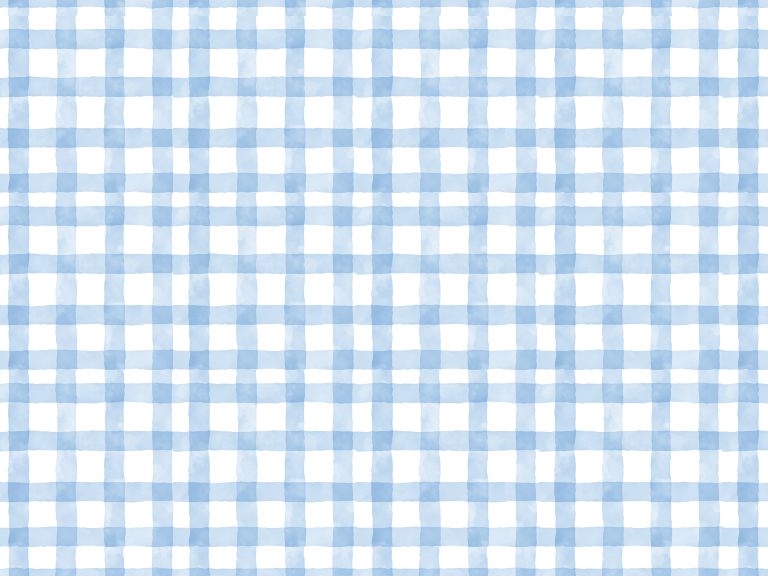
Write a Shadertoy shader that draws this pattern.

```glsl
// Watercolour gingham: four vertical and four horizontal washes per tile, laid
// over white as multiplied tints so the crossings darken. Value noise wobbles
// the stripe edges and mottles the pigment; each tile repeats the same paint.

float hash(vec2 p) {
    vec3 h = fract(vec3(p.xyx) * 0.1031);
    h += dot(h, h.yzx + 33.33);
    return fract((h.x + h.y) * h.z);
}

float noise(vec2 p) {
    vec2 i = floor(p), f = fract(p);
    f = f * f * (3.0 - 2.0 * f);
    return mix(mix(hash(i), hash(i + vec2(1, 0)), f.x),
               mix(hash(i + vec2(0, 1)), hash(i + vec2(1, 1)), f.x), f.y);
}

float fbm(vec2 p) {
    float sum = 0.0, weight = 0.53;
    for (int i = 0; i < 4; i++) {
        sum += weight * noise(p);
        p = mat2(1.6, 1.2, -1.2, 1.6) * p + 7.3;
        weight *= 0.5;
    }
    return sum;
}

// Pigment density of one brushed stripe; pos.x runs across it, pos.y along it.
float stripe(vec2 pos, float halfWidth, float mottle, float seed, float pixel) {
    // Each side wobbles on its own
    float side = seed * 2.0 + step(0.0, pos.x);
    float wobble = 1.8 * (noise(vec2(pos.y * 0.05, side * 5.0)) - 0.5)
                 + 0.8 * (noise(vec2(pos.y * 0.25, side * 9.0)) - 0.5);
    float d = abs(pos.x) - halfWidth - wobble;
    float cover = smoothstep(0.6, -0.6, d / pixel);

    // Cloudy pigment, pale blooms and a faint dried rim
    vec2 paint = pos + seed * vec2(37.0, 61.0) + 200.0;
    float cloud = fbm(paint * 0.07) - 0.5;
    float bloom = smoothstep(0.55, 0.8, noise(paint * 0.05 + 40.0) + 0.5 * (fbm(paint * 0.18) - 0.5));
    float rim = 0.12 * exp(-abs(d + 0.8));
    return cover * (1.03 + mottle * (cloud - 0.4 * bloom) + rim);
}

void mainImage(out vec4 fragColor, in vec2 fragCoord) {
    // The canvas is 576 units tall, with y running down
    float pixel = 576.0 / iResolution.y;
    vec2 p = vec2(fragCoord.x, iResolution.y - fragCoord.y) * pixel;

    // Tile coordinates, with outer tiles slipped slightly at their seams
    vec2 tileSize = vec2(183.0, 177.0);
    vec2 origin = vec2(-10.0, 16.0);
    vec2 tile = floor((p - origin) / tileSize);
    vec2 q = p - origin - tile * tileSize;
    q.x -= tile.x < 0.5 ? 2.5 : 0.0;
    q.y -= tile.y < 0.0 ? -8.0 : tile.y > 2.5 ? 8.0 : 0.0;

    vec4 rowCentre = vec4(23.0, 71.0, 122.0, 167.0);
    vec4 columnStrength = vec4(1.08, 0.88, 1.12, 0.92);
    vec4 rowStrength = vec4(1.0, 1.06, 1.03, 0.92);

    // Sum the washes: adding density multiplies the tints
    float density = 0.0;
    for (int i = 0; i < 4; i++) {
        float k = float(i);
        vec2 column = vec2(q.x - 26.0 - 48.0 * k, q.y);
        vec2 row = vec2(q.y - rowCentre[i], q.x);
        density += columnStrength[i] * stripe(column, 10.0, 0.9, k + 1.0, pixel);
        density += rowStrength[i] * stripe(row, 9.6, 0.55, k + 6.0, pixel);
    }

    vec3 tint = vec3(0.80, 0.88, 0.95);
    fragColor = vec4(pow(tint, vec3(density)), 1.0);
}
```
